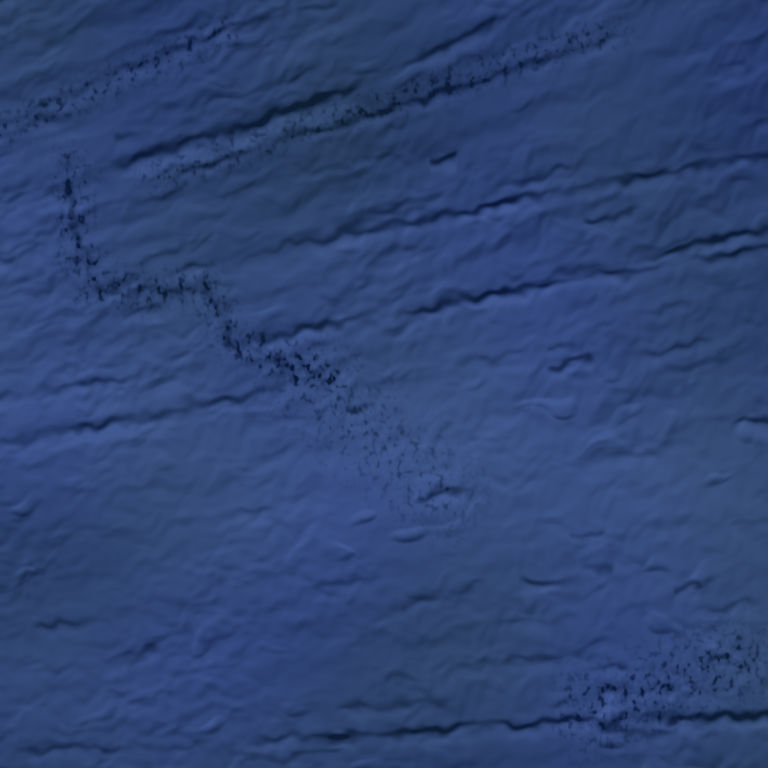
Reproduce this texture procedurally as a three.js fragment shader.

```glsl
// Shaded relief of a deep blue sea floor with fracture zones, a stepped rift and seamounts.
varying vec2 vUv;

const vec3 MID_BLUE = vec3(0.18, 0.262, 0.45);
const vec3 TONE_STEP = vec3(0.08, 0.092, 0.13);
const vec3 GREY_TINT = vec3(0.004, 0.008, -0.022);
const vec2 LIGHT_STEP = vec2(-0.0015, 0.004);
const int MINOR_FAULTS = 60;

vec2 hash2(vec2 p) {
  vec3 q = fract(p.xyx * vec3(0.1031, 0.1030, 0.0973));
  q += dot(q, q.yzx + 33.33);
  return fract((q.xx + q.yz) * q.zy);
}

float cornerSlope(vec2 cell, vec2 offset) {
  float angle = 6.2832 * hash2(cell).x;
  return dot(vec2(cos(angle), sin(angle)), offset);
}

// Gradient noise, about -0.7 to 0.7
float noise(vec2 p) {
  p += 100.0;
  vec2 i = floor(p), f = fract(p), e = vec2(1.0, 0.0);
  vec2 u = f * f * f * (f * (f * 6.0 - 15.0) + 10.0);
  float low = mix(cornerSlope(i, f), cornerSlope(i + e.xy, f - e.xy), u.x);
  float high = mix(cornerSlope(i + e.yx, f - e.yx), cornerSlope(i + e.xx, f - e.xx), u.x);
  return mix(low, high, u.y);
}

float segment(vec2 p, vec2 a, vec2 b) {
  vec2 ab = b - a;
  return length(p - a - ab * clamp(dot(p - a, ab) / dot(ab, ab), 0.0, 1.0));
}

float bell(float x) { return exp(-x * x); }

// Strata climb to the right, more steeply towards the top
float strataSlope(float y) { return mix(0.04, 0.34, y); }
vec2 alongStrata(vec2 p) { return vec2(p.x, p.y - strataSlope(p.y) * p.x); }

float height(vec2 p) {
  vec2 q = alongStrata(p) + 0.012 * vec2(noise(p * 19.0), noise(p * 23.0 + 5.0));
  float north = smoothstep(0.3, 0.65, p.y + 0.1 * noise(p * 4.0));
  float patches = max(0.2, 0.75 + 1.3 * noise(p * 5.0 + 9.0));
  float bumps = 0.36 * noise(q * vec2(26.0, 42.0)) + 0.2 * noise(q * vec2(58.0, 80.0));
  float ridges = mix(0.25, 0.5, north) * noise(q * vec2(5.5, 32.0) + 3.0);
  float hills = smoothstep(0.18, 0.5, noise(q * vec2(17.0, 36.0) + 7.0));
  float clusters = smoothstep(-0.1, 0.3, noise(p * vec2(4.0, 5.0) + 21.0));
  return bumps * patches + ridges + 0.5 * hills * clusters * (1.0 - 0.6 * north);
}

float relief(vec2 p) {
  float lit = height(p) - height(p + LIGHT_STEP);
  return 2.5 * max(lit, 0.0) + 3.7 * min(lit, 0.0);
}

// Shaded trough from a to b: dark upper wall, faintly lit lower wall
float fault(vec2 p, vec2 a, vec2 b, float bend, float width, float depth) {
  float t = (p.x - a.x) / (b.x - a.x);
  if (t < 0.0 || t > 1.0) return 0.0;
  float y = mix(a.y, b.y, t) + 4.0 * bend * t * (1.0 - t);
  y += 0.011 * noise(vec2(p.x * 17.0, a.y * 91.0)) + 0.009 * noise(p * 46.0);
  float d = (p.y - y) / width;
  float ends = smoothstep(0.0, 0.15, t) * (1.0 - smoothstep(0.8, 1.0, t));
  float strength = max(0.1, 0.85 + 1.8 * noise(vec2(p.x * 13.0, a.y * 53.0)));
  return ends * strength * depth * (0.35 * bell(0.6 * (d + 2.6)) - bell(d));
}

float majorFaults(vec2 p) {
  float s = fault(p, vec2(-0.15, 0.77), vec2(0.48, 1.03), 0.01, 0.006, 0.9);
  s += fault(p, vec2(0.12, 0.78), vec2(0.70, 1.0), -0.02, 0.006, 1.3);
  s += fault(p, vec2(0.18, 0.755), vec2(0.86, 0.975), 0.0, 0.005, 0.9);
  s += fault(p, vec2(0.08, 0.615), vec2(1.2, 0.835), 0.008, 0.005, 1.2);
  s += fault(p, vec2(0.27, 0.545), vec2(1.2, 0.71), 0.006, 0.005, 1.2);
  s += fault(p, vec2(0.50, 0.585), vec2(1.2, 0.745), 0.005, 0.005, 0.9);
  s += fault(p, vec2(-0.15, 0.40), vec2(0.45, 0.51), 0.0, 0.006, 1.0);
  s += fault(p, vec2(-0.15, 0.455), vec2(0.28, 0.525), 0.0, 0.005, 1.0);
  return s + fault(p, vec2(0.28, 0.035), vec2(1.2, 0.08), 0.003, 0.005, 1.5);
}

float minorFaults(vec2 p) {
  float s = 0.0;
  for (int i = 0; i < MINOR_FAULTS; i++) {
    vec2 a = hash2(vec2(float(i) * 7.0 + 2.0, 31.0)) * vec2(1.1, 1.0) - vec2(0.1, 0.0);
    vec2 size = hash2(vec2(float(i) * 5.0 + 11.0, 67.0));
    vec2 b = a + mix(0.04, 0.17, size.x) * vec2(1.0, strataSlope(a.y));
    s += fault(p, a, b, 0.0, 0.0048, mix(0.4, 1.0, size.y));
  }
  return s;
}

// Distance to the stepped rift descending from the left edge
float riftDistance(vec2 p) {
  p += 0.014 * vec2(noise(p * 25.0), noise(p * 25.0 + 40.0)) + 0.008 * noise(p * 75.0);
  float d = segment(p, vec2(0.088, 0.785), vec2(0.104, 0.68));
  d = min(d, segment(p, vec2(0.104, 0.68), vec2(0.12, 0.625)));
  d = min(d, segment(p, vec2(0.12, 0.625), vec2(0.272, 0.623)));
  d = min(d, segment(p, vec2(0.272, 0.623), vec2(0.305, 0.553)));
  return min(d, segment(p, vec2(0.305, 0.553), vec2(0.425, 0.505)));
}

// Fine crumpled scarps around the rift, its faded tail and two rough ridges
float crumple(vec2 p) {
  float rift = riftDistance(p);
  float zone = bell(rift / 0.022) + 0.6 * bell(segment(p, vec2(0.41, 0.5), vec2(0.57, 0.36)) / 0.055);
  zone += bell(segment(p, vec2(0.77, 0.075), vec2(0.96, 0.14)) / 0.045);
  zone += 0.7 * bell(segment(p, vec2(0.0, 0.83), vec2(0.3, 0.96)) / 0.02);
  zone += 0.7 * bell(segment(p, vec2(0.2, 0.77), vec2(0.8, 0.96)) / 0.02);
  float grain = noise(p * vec2(95.0, 72.0)) + 0.7 * noise(p * vec2(180.0, 150.0));
  float specks = 0.6 * grain - 1.2 * smoothstep(0.1, 0.6, -grain);
  float core = max(0.2, 0.8 + 1.4 * noise(p * 42.0));
  return zone * specks - core * (0.9 * bell(rift / 0.006) + 0.2 * bell(rift / 0.016));
}

float broadTone(vec2 p) {
  float plain = bell((p.y - 0.40 + 0.2 * (p.x - 0.5)) / 0.25);
  float northwest = bell(length(p - vec2(0.18, 0.82)) / 0.2);
  return 0.6 * plain + 0.35 * northwest - 0.22 + 0.65 * noise(alongStrata(p) * vec2(2.2, 5.0));
}

void main() {
  float tone = broadTone(vUv) + relief(vUv) + crumple(vUv) + majorFaults(vUv) + minorFaults(vUv);
  vec3 tint = GREY_TINT * (0.3 + 2.0 * noise(vUv * 3.5 + 60.0));
  gl_FragColor = vec4(MID_BLUE + TONE_STEP * clamp(tone, -1.7, 0.9) + tint, 1.0);
}
```
